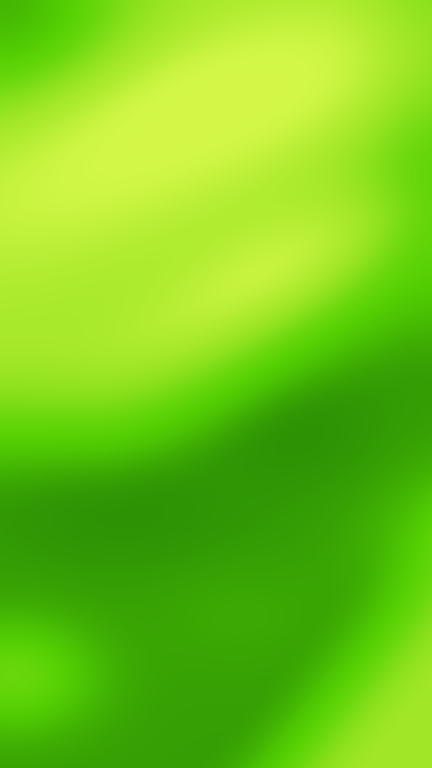
Give the GLSL for this background, as a Shadertoy shader.

```glsl
// Soft blurred foliage: lime light above a diagonal band of deep green shade.

// Soft elliptical spot, its long axis turned by an angle in radians
float glow(vec2 uv, vec2 center, vec2 radius, float angle) {
    vec2 p = (uv - center) * vec2(0.5625, 1.0);
    float c = cos(angle), s = sin(angle);
    p = vec2(c * p.x + s * p.y, c * p.y - s * p.x) / radius;
    return exp(-dot(p, p));
}

// Deep green through leaf green and lime to yellow-green
vec3 foliageRamp(float light) {
    vec3 color = mix(vec3(0.18, 0.575, 0.015), vec3(0.33, 0.82, 0.01),
                     smoothstep(-0.03, 0.37, light));
    color = mix(color, vec3(0.63, 0.905, 0.15), smoothstep(0.28, 0.70, light));
    return mix(color, vec3(0.83, 0.97, 0.28), smoothstep(0.60, 1.03, light));
}

void mainImage(out vec4 fragColor, in vec2 fragCoord) {
    vec2 uv = fragCoord / iResolution.xy;

    // Bright canopy above a rising, curved edge
    float edge = 0.44 + 0.17 * smoothstep(0.2, 1.0, uv.x);
    float light = 0.08 + 0.61 * smoothstep(-0.12, 0.13, uv.y - edge);

    // Sunlit patches in the canopy
    light += 0.30 * glow(uv, vec2(0.60, 0.89), vec2(0.26, 0.09), 0.25);
    light += 0.23 * glow(uv, vec2(0.20, 0.77), vec2(0.24, 0.10), 0.35);
    light += 0.20 * glow(uv, vec2(0.63, 0.65), vec2(0.18, 0.06), 0.50);

    // Greener corners and right side
    light -= 0.50 * glow(uv, vec2(0.0, 1.0), vec2(0.17, 0.15), 0.0);
    light -= 0.22 * glow(uv, vec2(1.0, 1.0), vec2(0.10, 0.16), 0.0);
    light -= 0.32 * glow(uv, vec2(1.02, 0.75), vec2(0.13, 0.13), 0.0);

    // Deepest shade, with a faint lift beneath it and at the right
    light -= 0.09 * glow(uv, vec2(0.30, 0.33), vec2(0.16, 0.07), 0.0);
    light -= 0.09 * glow(uv, vec2(0.70, 0.43), vec2(0.10, 0.06), 0.3);
    light += 0.05 * glow(uv, vec2(0.55, 0.20), vec2(0.12, 0.08), 0.0);
    light += 0.17 * glow(uv, vec2(1.02, 0.33), vec2(0.12, 0.07), 0.6);

    // Lit leaves in the lower corners
    light += 0.58 * smoothstep(-0.17, 0.25, uv.x - 0.62 - 1.4 * uv.y);
    light += 0.34 * glow(uv, vec2(0.03, 0.12), vec2(0.11, 0.075), 0.0);

    fragColor = vec4(foliageRamp(light), 1.0);
}
```
